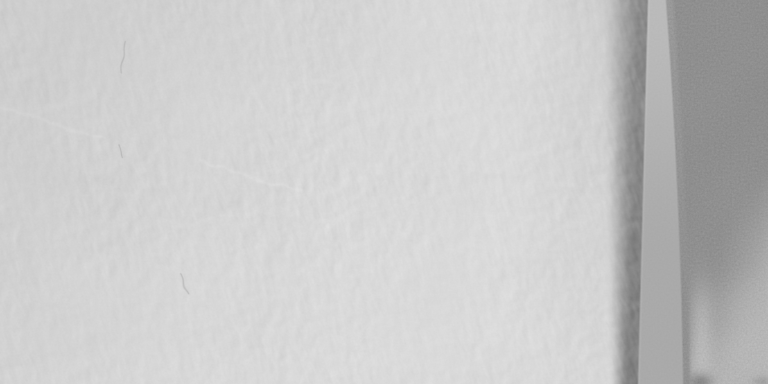
A WebGL 1 fragment shader for this texture:

```glsl
precision highp float;
// A pale plaster wall in soft light, with a shadow falling beside a narrow
// bevelled strip and a grey panel at the right. Relief is gradient noise lit
// from the side; the strip and panel are bounded by smooth edge curves.
uniform vec2 u_resolution;

vec2 randomGradient(vec2 cell) {
  vec2 h = vec2(dot(cell, vec2(127.1, 311.7)), dot(cell, vec2(269.5, 183.3)));
  return 2.0 * fract(sin(h) * 43758.55) - 1.0;
}

float gradientNoise(vec2 p) {
  vec2 i = floor(p), f = fract(p);
  vec2 u = f * f * f * (f * (f * 6.0 - 15.0) + 10.0);
  float a = dot(randomGradient(i), f);
  float b = dot(randomGradient(i + vec2(1, 0)), f - vec2(1, 0));
  float c = dot(randomGradient(i + vec2(0, 1)), f - vec2(0, 1));
  float d = dot(randomGradient(i + vec2(1, 1)), f - vec2(1, 1));
  return mix(mix(a, b, u.x), mix(c, d, u.x), u.y);
}

// Plaster height: slightly tall, leaning lumps at three scales
float plasterHeight(vec2 p) {
  vec2 q = vec2(p.x + 0.25 * p.y, p.y * 0.65);
  q += 0.008 * gradientNoise(p * 14.0);
  return gradientNoise(q * 26.0) + 0.65 * gradientNoise(q * 51.0 + 7.3)
       + 0.3 * gradientNoise(q * 97.0 + 3.1);
}

float segmentDistance(vec2 p, vec2 a, vec2 b) {
  vec2 ab = b - a;
  return length(p - a - ab * clamp(dot(p - a, ab) / dot(ab, ab), 0.0, 1.0));
}

float crease(vec2 p, vec2 a, vec2 b, float width) {
  float d = segmentDistance(p + 0.012 * gradientNoise(p * 25.0), a, b);
  return exp(-d * d / (width * width));
}

float wallShade(vec2 p) {
  float light = smoothstep(-0.1, 0.8, p.x * 0.5 + (1.0 - p.y) * 0.35);
  float shade = mix(0.80, 0.852, light);
  shade -= 0.03 * smoothstep(1.3, 1.6, p.x) * (0.4 + p.y);

  // Shadow, wider and softer towards the top
  float shadow = smoothstep(mix(1.585, 1.555, p.y), mix(1.64, 1.675, p.y), p.x);
  shade = mix(shade, mix(0.50, 0.545, p.y), shadow);

  // Side lit relief, stronger under grazing light
  float relief = plasterHeight(p + vec2(0.004, -0.003)) - plasterHeight(p - vec2(0.004, -0.003));
  float patches = 0.8 + 0.6 * gradientNoise(p * 3.0);
  shade += relief * mix(0.045 * patches, 0.09, shadow);
  shade += 0.012 * gradientNoise(p * 5.0);

  // Faint creases and small scratches
  shade += 0.016 * crease(p, vec2(0.0, 0.72), vec2(0.27, 0.64), 0.005);
  shade += 0.018 * crease(p, vec2(0.52, 0.58), vec2(0.78, 0.50), 0.005);
  shade -= 0.07 * crease(p, vec2(0.325, 0.89), vec2(0.315, 0.81), 0.0025);
  shade -= 0.08 * crease(p, vec2(0.308, 0.62), vec2(0.318, 0.59), 0.0025);
  shade -= 0.09 * crease(p, vec2(0.47, 0.285), vec2(0.49, 0.235), 0.003);
  return shade;
}

float panelShade(vec2 p, float edge) {
  // Light spreads in below a slanted, uneven line
  float below = 0.22 + (p.x - 1.797) * 1.66 - p.y + 0.05 * gradientNoise(p * 9.0);
  float shade = mix(0.56, 0.71, smoothstep(-0.06, 0.38, below));
  shade += 0.015 * gradientNoise(p * 6.0);

  // Bright patch low on the left, dark marks along the bottom
  vec2 glow = (p - vec2(1.825, 0.14)) / vec2(0.03, 0.12);
  shade += 0.10 * exp(-dot(glow, glow));
  vec2 mark = (p - vec2(1.825, 0.005)) / vec2(0.03, 0.022);
  shade -= 0.18 * exp(-dot(mark, mark));
  mark = (p - vec2(1.985, 0.005)) / vec2(0.025, 0.015);
  shade -= 0.08 * exp(-dot(mark, mark));

  // Narrow bevel beside the strip
  float bevel = 1.0 - smoothstep(0.012, 0.026, p.x - edge);
  shade = mix(shade, mix(0.55, 0.61, p.y), bevel * 0.8);
  return shade;
}

void main() {
  vec2 p = gl_FragCoord.xy / u_resolution.y;
  float soft = 1.0 / u_resolution.y + 0.001;
  float stripLeft = 1.6615 + 0.026 * p.y;
  float stripRight = 1.779 - 0.015 * p.y - 0.03 * p.y * p.y;

  float shade = wallShade(p);

  // Strip, brighter at the top, with a thin pale left rim
  float strip = mix(0.665, 0.73, smoothstep(0.3, 1.0, p.y));
  strip += 0.03 * (1.0 - smoothstep(0.0, 0.008, p.x - stripLeft));
  shade = mix(shade, strip, smoothstep(-soft, soft, p.x - stripLeft));
  shade = mix(shade, panelShade(p, stripRight), smoothstep(-soft, soft, p.x - stripRight));

  // Fine grain, heavier on the grey parts
  float grain = gradientNoise(p * 170.0) + 0.6 * gradientNoise(p * 290.0 + 5.0);
  shade += grain * mix(0.012, 0.04, smoothstep(-soft, soft, p.x - stripRight));

  gl_FragColor = vec4(vec3(clamp(shade, 0.0, 1.0)), 1.0);
}
```
